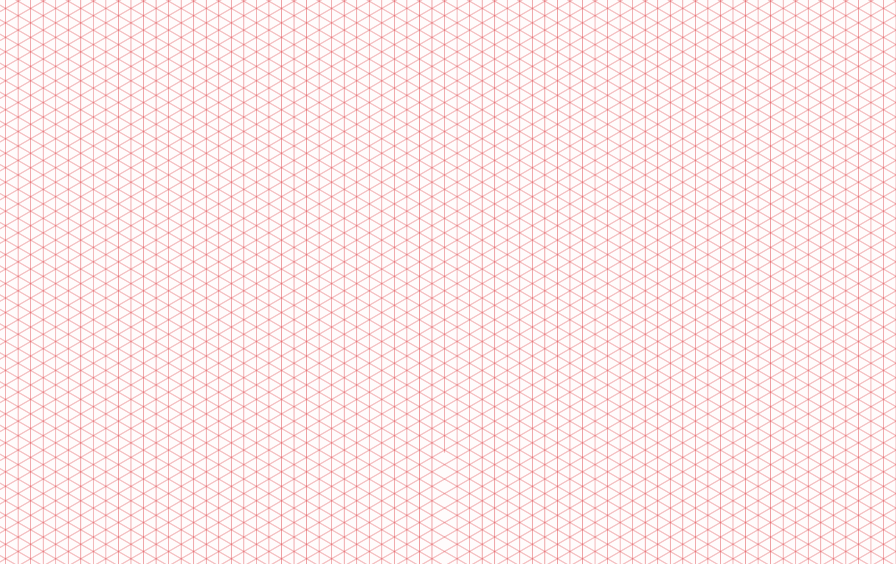
Give the GLSL for this pattern, as a Shadertoy shader.

```glsl
#define COLUMNS 71.44
#define ORIGIN vec2(0.0202, 0.0013)
#define LINE_WIDTH 0.036
#define SOFTNESS 0.7
#define TONE_VARIATION 0.3
#define GAP_COLUMN 34.0
#define GAP_TOP -36.0
#define PAPER vec3(1.0, 0.99, 0.99)
#define INK vec3(0.88, 0.30, 0.32)

float hash(float n) {
    n = fract(n * 0.1031);
    n *= n + 33.33;
    return fract(n * (n + n));
}

// Filtered coverage of unit-spaced parallel lines with normal n
float lineCoverage(vec2 p, vec2 n, float pixel) {
    float d = dot(p, n);
    d -= round(d);
    float r = SOFTNESS * pixel * (abs(n.x) + abs(n.y));
    float h = 0.5 * LINE_WIDTH;
    return smoothstep(-r, r, d + h) - smoothstep(-r, r, d - h);
}

void mainImage(out vec4 fragColor, in vec2 fragCoord) {
    // Lattice units, anchored to a node near the upper left
    float pixel = COLUMNS / iResolution.x;
    vec2 fromTop = vec2(fragCoord.x, fragCoord.y - iResolution.y);
    vec2 p = fromTop * pixel + vec2(-ORIGIN.x, ORIGIN.y) * COLUMNS;

    // Vertical rules vary slightly in tone; one stops short
    float column = round(p.x);
    float vertical = lineCoverage(p, vec2(1.0, 0.0), pixel);
    vertical *= 1.0 + TONE_VARIATION * (hash(column + 100.0) - 0.5);
    if (abs(column - GAP_COLUMN) < 0.5)
        vertical *= smoothstep(-pixel, pixel, p.y - GAP_TOP);

    // Two slanted families complete the triangles
    vec2 slant = vec2(0.5, 0.5 * sqrt(3.0));
    float rising = lineCoverage(p, vec2(-slant.x, slant.y), pixel);
    float falling = lineCoverage(p, slant, pixel);

    float bare = (1.0 - vertical) * (1.0 - rising) * (1.0 - falling);
    fragColor = vec4(mix(INK, PAPER, bare), 1.0);
}
```
